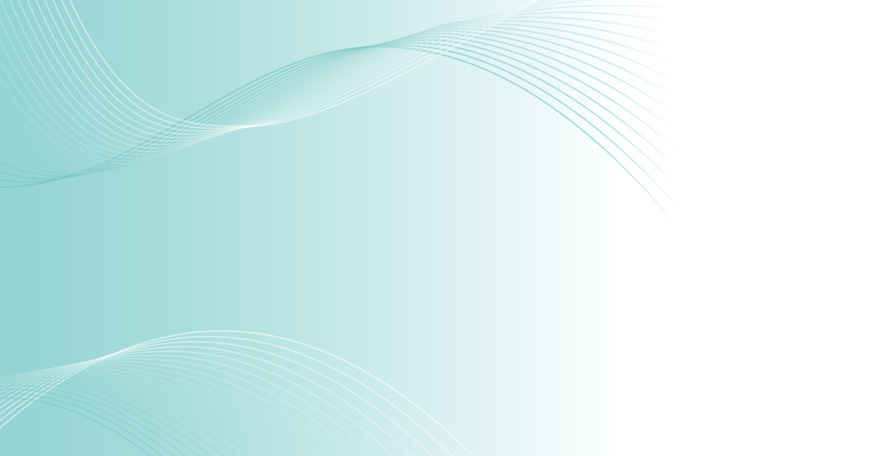
A Shadertoy shader for this background:

```glsl
// Pale teal gradient fading to white, crossed by two ribbons of fine twisting lines.

const float LINES = 22.0;
const vec3 TEAL = vec3(0.42, 0.76, 0.75);

// Upper ribbon: depth below the top edge of the strand t at x.
float upperStrand(float x, float t) {
    float crest = x < 3.25 ? 1.0 + 0.6 * cos(3.14159 * x / 3.25)
                           : 0.4 + 0.235 * (x - 3.25) * (x - 3.25);
    float d = x - 2.1;
    float trough = d < 0.0 ? 1.08 + 0.32 * d * d * d
                           : 1.08 - 0.6 * (sqrt(d * d + 0.72) - 0.85);
    float twist = max(2.3 - 0.87 * x, -1.0);
    return mix(crest, trough, t) + twist * t * (1.0 - t);
}

// Lower ribbon: an arch that fans out towards the bottom edge.
float lowerStrand(float x, float t) {
    float arch = 2.83 + 0.23 * (x - 1.9) * (x - 1.9);
    float base = 3.4 + 0.3 * x * x;
    float twist = min(-1.1 + 0.4 * x, -0.6);
    return mix(arch, base, t) + twist * t * (1.0 - t);
}

// Coverage of a thin line, from its depth here and a small step to the right.
float thinLine(float y, float here, float next, float pixel) {
    float slope = (next - here) / 0.01;
    float dist = abs(y - here) / sqrt(1.0 + slope * slope);
    return 1.0 - smoothstep(0.0, pixel + 0.004, dist);
}

void mainImage(out vec4 fragColor, in vec2 fragCoord) {
    // The canvas spans 7.68 by 3.9 units, with y measured down from the top.
    vec2 uv = fragCoord / iResolution.xy;
    vec2 p = vec2(uv.x, 1.0 - uv.y) * vec2(7.68, 3.9);
    float pixel = 7.68 / iResolution.x;

    // Background gradient
    float tint = 1.0 - pow(min(uv.x / 0.7, 1.0), 1.25);
    vec3 color = 1.0 - vec3(0.42, 0.17, 0.17) * tint;

    // Ribbons, shaded from teal to white across their strands
    float fade = 1.0 - smoothstep(5.0, 5.95, p.x);
    for (float i = 0.0; i < LINES; i++) {
        float t = i / (LINES - 1.0);

        float upper = thinLine(p.y, upperStrand(p.x, t), upperStrand(p.x + 0.01, t), pixel);
        color = mix(color, mix(TEAL, vec3(1.0), t), upper * fade * mix(0.6, 0.5, t));

        float lower = thinLine(p.y, lowerStrand(p.x, t), lowerStrand(p.x + 0.01, t), pixel);
        color = mix(color, mix(vec3(1.0), TEAL, t), lower * mix(0.55, 0.4, t));
    }

    fragColor = vec4(color, 1.0);
}
```
